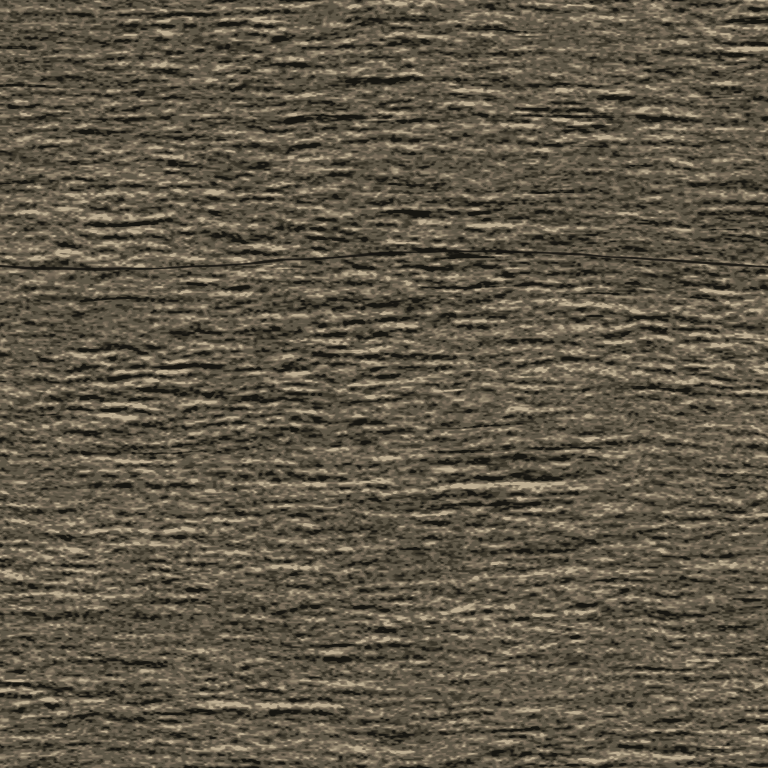
Write a WebGL 2 fragment shader that draws this texture.

```glsl
#version 300 es
precision highp float;

#define CONTRAST 2.4
#define BEND 0.008
#define RIPPLE 0.0022
#define SCRATCHES 72
#define SCRATCH_DEPTH 1.9
#define SPLIT_HEIGHT 0.661
#define SPLIT_SWAY 0.0115
#define SPLIT_WIDTH 0.001

uniform vec2 u_resolution;
out vec4 fragColor;

float hash(vec2 p) {
    return fract(sin(dot(p, vec2(127.1, 311.7))) * 43758.5453);
}

// One row of value noise, slid sideways so that columns never line up
float rowNoise(float x, float row) {
    x += 7.0 * hash(vec2(row, 0.37));
    float cell = floor(x);
    float f = fract(x);
    f = f * f * (3.0 - 2.0 * f);
    return mix(hash(vec2(cell, row)), hash(vec2(cell + 1.0, row)), f);
}

// Noise of stacked rows in -1..1
float noise(vec2 p) {
    float row = floor(p.y);
    float f = fract(p.y);
    f = f * f * (3.0 - 2.0 * f);
    return 2.0 * mix(rowNoise(p.x, row), rowNoise(p.x, row + 1.0), f) - 1.0;
}

// Each raised fibre is set off against the one above it
float relief(vec2 p) {
    return 0.86 * (noise(p) - 0.6 * noise(p + vec2(0.0, 1.5)));
}

// Fibres, flecks and dust stretched along x
float grain(vec2 p) {
    float fibres = 0.52 * relief(p * vec2(19.0, 215.0) + 3.7)
                 + 0.36 * relief(p * vec2(7.0, 170.0) + 41.3);
    float flecks = 0.54 * relief(p * vec2(68.0, 230.0) + 17.9);
    float dust = 0.54 * noise(p * vec2(215.0, 405.0) + 8.1);
    float blotches = 0.09 * noise(p * vec2(12.0, 34.0) + 63.2)
                   + 0.10 * noise(p * vec2(3.0, 13.0) + 29.4);
    float roughness = 1.0 + 0.35 * noise(p * vec2(4.0, 12.0) + 77.7);
    return CONTRAST * ((fibres + flecks) * roughness + dust + blotches);
}

// Tapered hairlines: two dark ones for every light one
float scratches(vec2 p, float pixel) {
    float total = 0.0;
    for (int i = 0; i < SCRATCHES; i++) {
        float id = float(i);
        bool light = i % 3 == 0;
        vec2 centre = vec2(hash(vec2(id, 1.3)), hash(vec2(id, 5.9)));
        float size = hash(vec2(id, 9.1));
        float halfLength = light ? mix(0.012, 0.04, size) : mix(0.02, 0.12, size * size);
        float halfWidth = mix(0.0006, 0.0018, hash(vec2(id, 14.7)));
        vec2 d = p - centre;
        float along = abs(d.x) / halfLength;
        float taper = 1.0 - smoothstep(0.2, 1.0, along);
        float line = 1.0 - smoothstep(halfWidth - 0.5 * pixel, halfWidth + pixel, abs(d.y));
        total += line * taper * (light ? 1.0 : -1.0);
    }
    return SCRATCH_DEPTH * clamp(total, -1.0, 1.0);
}

// One long split running the full width
float split(vec2 p, float pixel) {
    float middle = SPLIT_HEIGHT - SPLIT_SWAY * cos(6.2832 * (p.x - 0.12))
                 + 0.0016 * noise(vec2(p.x * 26.0, 2.5));
    float halfWidth = SPLIT_WIDTH * (1.0 + 0.8 * noise(vec2(p.x * 40.0, 6.5)));
    return 1.0 - smoothstep(halfWidth - 0.5 * pixel, halfWidth + pixel, abs(p.y - middle));
}

// Wood colours from pores to worn fibre tips
vec3 woodColour(float tone) {
    vec3 colour = mix(vec3(0.09, 0.085, 0.068), vec3(0.25, 0.23, 0.18), smoothstep(-2.1, -1.0, tone));
    colour = mix(colour, vec3(0.37, 0.34, 0.28), smoothstep(-1.0, -0.2, tone));
    colour = mix(colour, vec3(0.47, 0.42, 0.35), smoothstep(0.1, 0.8, tone));
    colour = mix(colour, vec3(0.56, 0.51, 0.42), smoothstep(0.8, 1.35, tone));
    return mix(colour, vec3(0.74, 0.68, 0.57), smoothstep(1.35, 2.2, tone));
}

void main() {
    float pixel = 1.0 / u_resolution.y;
    vec2 uv = gl_FragCoord.xy * pixel;

    // Bend the fibres gently
    vec2 p = uv;
    p.y += BEND * noise(uv * vec2(3.0, 4.0) + 11.0);
    p.y += RIPPLE * noise(uv * vec2(24.0, 30.0) + 53.0);

    float tone = grain(p) + scratches(p, pixel);
    vec3 colour = woodColour(tone);
    colour = mix(colour, vec3(0.08, 0.075, 0.06), 0.9 * split(uv, pixel));
    fragColor = vec4(colour, 1.0);
}
```
